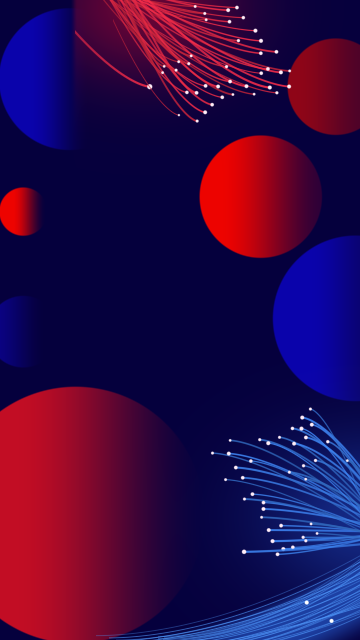
This background is drawn by a Shadertoy shader. Its source:

```glsl
// Night-blue backdrop with fading red and blue discs, and two sprays of glowing
// optical fibres. Discs are distance fields with horizontal gradients; fibres are
// power curves fanned out by loops. One unit is the canvas width.

const vec3 NIGHT = vec3(.02, .0, .238);
const vec3 BLUE = vec3(.04, .01, .67);
const vec3 RED = vec3(.93, .01, .0);

float hash(float n) { return fract(sin(n * 127.1) * 43758.55); }

// Disc whose colour fades from near to far between x = fade.x and fade.y
void disc(inout vec3 col, vec2 p, vec2 centre, float radius, vec3 near, vec3 far, vec2 fade) {
    float edge = 1. / iResolution.x;
    float mask = smoothstep(edge, -edge, length(p - centre) - radius);
    col = mix(col, mix(near, far, smoothstep(fade.x, fade.y, p.x)), mask);
}

// Curve leaving the tip level and bending towards the root
float strand(vec2 p, vec2 tip, vec2 root, float bend, float width) {
    vec2 span = root - tip;
    float t = (p.x - tip.x) / span.x;
    float s = clamp(t, 0., 1.);
    float slope = span.y / span.x * bend * pow(s, bend - 1.);
    float d = abs(p.y - tip.y - span.y * pow(s, bend)) * inversesqrt(1. + slope * slope);
    float edge = .7 / iResolution.x;
    return smoothstep(width + edge, width - edge, d) * step(0., t) * step(t, 1.);
}

float dot_(vec2 p, vec2 centre, float radius) {
    float edge = .8 / iResolution.x;
    return smoothstep(radius + edge, radius - edge, length(p - centre));
}

// Fibre with a white bead on its tip
void fibre(inout vec3 col, vec2 p, vec2 tip, vec2 root, vec3 tint, float width, float bead) {
    float along = clamp((p.x - tip.x) / (root.x - tip.x), 0., 1.);
    col = mix(col, tint, strand(p, tip, root, 1.5, width) * mix(.9, .6, along));
    col = mix(col, vec3(1., .93, .97), dot_(p, tip, bead));
}

// Spray of fibres; axis mirrors the fan, angles run from range.x to range.y
void spray(inout vec3 col, vec2 p, vec2 origin, vec2 axis, vec2 range, vec3 tint, float seed) {
    const float COUNT = 38.;
    for (float i = 0.; i < COUNT; i++) {
        float h = hash(i + seed), k = hash(i + seed + 51.);
        float a = mix(range.x, range.y, (i + h) / COUNT);
        float bump = (a - .47) / .19;
        float reach = .33 + .1 * a + .18 * exp(-bump * bump);
        reach *= mod(i, 3.) < 1. ? 1. : mix(.58, .97, k);
        vec2 tip = origin + axis * reach * vec2(cos(a), sin(a));
        vec2 root = origin + vec2(.12 * (h - .5), .03 * k);
        fibre(col, p, tip, root, tint * mix(.75, 1.05, k), mix(.0014, .003, h), mix(.0035, .0055, k));
    }
}

void mainImage(out vec4 fragColor, in vec2 fragCoord) {
    vec2 p = fragCoord / iResolution.x;
    vec3 col = NIGHT;

    // Discs
    disc(col, p, vec2(.194, 1.558), .197, BLUE, NIGHT, vec2(.08, .25));
    disc(col, p, vec2(.933, 1.537), .134, vec3(.56, .02, .09), vec3(.3, .01, .16), vec2(.82, 1.02));
    disc(col, p, vec2(.7245, 1.2315), .170, RED, vec3(.17, .0, .22), vec2(.61, .91));
    disc(col, p, vec2(.065, 1.19), .067, RED, NIGHT, vec2(.035, .128));
    disc(col, p, vec2(.065, .8565), .0995, vec3(.04, .01, .52), NIGHT, vec2(-.02, .128));
    disc(col, p, vec2(.988, .8935), .23, BLUE, vec3(.04, .01, .42), vec2(.86, 1.04));
    disc(col, p, vec2(.2106, .347), .3565, vec3(.76, .05, .14), NIGHT, vec2(.04, .58));

    // Haze behind the sprays
    vec2 q = (p - vec2(.40, 1.76)) / vec2(.27, .2);
    float redHaze = exp(-dot(q, q)) * smoothstep(.195, .215, p.x);
    col = mix(col, vec3(.5, .02, .2), redHaze * .8);
    q = (p - vec2(1.03, .34)) / vec2(.3, .22);
    col = mix(col, vec3(.1, .22, .62), exp(-dot(q, q)) * .75);

    // Red spray, with two stray fibres on its left
    vec3 redTint = vec3(.95, .17, .28);
    spray(col, p, vec2(.312, 1.80), vec2(1., -1.), vec2(.12, 1.02), redTint, 3.);
    fibre(col, p, vec2(.416, 1.537), vec2(.208, 1.69), redTint, .003, .007);
    fibre(col, p, vec2(.497, 1.458), vec2(.315, 1.72), redTint * .8, .0012, .003);

    // Blue spray, with one long low fibre
    vec3 blueTint = vec3(.24, .52, .95);
    spray(col, p, vec2(1.088, .273), vec2(-1., 1.), vec2(-.12, 1.08), blueTint, 17.);
    fibre(col, p, vec2(.678, .245), vec2(1.09, .275), blueTint, .003, .006);

    // Sweeping bundle: soft body, then fine strands
    float t = clamp((p.x - .266) / .754, 0., 1.);
    float top = .012 + .233 * pow(t, 1.9);
    float body = smoothstep(.0, .05, top - p.y) * smoothstep(-.07, .04, p.y - top + .17);
    col = mix(col, vec3(.13, .3, .72), body * smoothstep(.05, .65, t) * .8);
    for (float i = 0.; i < 30.; i++) {
        float s = i / 29., h = hash(i + 80.);
        vec2 tip = vec2(.266 + .25 * h * step(.5, i), .012 - .06 * s);
        float line = strand(p, tip, vec2(1.02, .245 - .17 * s), 1.75 + .3 * h, .0012);
        col = mix(col, vec3(.3, .58, .97), line * mix(.35, .8, hash(i + 9.)));
    }
    float beads = max(dot_(p, vec2(.852, .104), .0055), dot_(p, vec2(.921, .053), .0055));
    col = mix(col, vec3(1.), beads);

    fragColor = vec4(col, 1.);
}
```
